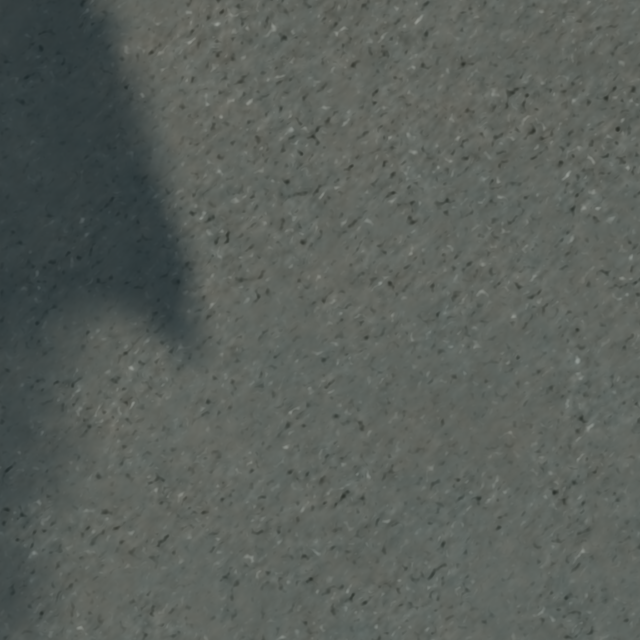
Write a three.js fragment shader that draws this texture.

```glsl
// Weathered grey asphalt with soft diagonal grain and a blurred shadow at the left.
#define LIT_COLOR vec3(0.379, 0.397, 0.374)
#define SHADE_COLOR vec3(0.194, 0.238, 0.246)
#define WARM_TINT vec3(0.022, 0.003, -0.006)
#define GRAIN_SCALE vec2(58.0, 84.0)
#define GRAIN_CONTRAST 0.074
#define SPECK_CONTRAST 0.15
#define EDGE_SOFTNESS 0.042

varying vec2 vUv;

float hash(vec2 cell) {
  vec3 p = fract(vec3(cell.xyx) * 0.1031);
  p += dot(p, p.yzx + 33.33);
  return fract((p.x + p.y) * p.z);
}

float cornerSlope(vec2 cell, vec2 offset) {
  float angle = 6.2832 * hash(cell);
  return dot(vec2(cos(angle), sin(angle)), offset);
}

// Smooth gradient noise, roughly -0.7 to 0.7
float noise(vec2 p) {
  vec2 i = floor(p);
  vec2 f = p - i;
  vec2 w = f * f * f * (f * (f * 6.0 - 15.0) + 10.0);
  vec2 e = vec2(1.0, 0.0);
  float low = mix(cornerSlope(i, f), cornerSlope(i + e, f - e), w.x);
  float high = mix(cornerSlope(i + e.yx, f - e.yx), cornerSlope(i + 1.0, f - 1.0), w.x);
  return mix(low, high, w.y);
}

float fbm(vec2 p) {
  float sum = 0.0;
  float weight = 0.6;
  for (int octave = 0; octave < 4; octave++) {
    sum += weight * noise(p);
    p = mat2(1.6, 1.2, -1.2, 1.6) * p + 17.3;
    weight *= 0.5;
  }
  return sum;
}

// Shadow amount: a blunt wedge above and a fainter band below it
float shadow(vec2 uv) {
  vec2 p = uv + 0.03 * vec2(fbm(uv * 11.0 + 40.0), fbm(uv * 11.0 + 70.0));
  float rise = clamp((p.y - 0.46) / 0.54, 0.0, 1.0);
  float rightEdge = 0.318 - 0.155 * pow(rise, 1.3);
  float lowerEdge = 0.475 + 0.04 * sin(p.x * 13.0);
  float side = smoothstep(-EDGE_SOFTNESS, EDGE_SOFTNESS, rightEdge - p.x);
  float base = smoothstep(-1.4 * EDGE_SOFTNESS, 1.4 * EDGE_SOFTNESS, p.y - lowerEdge);
  float wedge = side * base * (0.94 + 0.2 * fbm(uv * 6.0));

  float bandEdge = 0.025 + 0.2 * p.y + 0.09 * fbm(uv * 9.0 + 9.0);
  float band = 1.0 - smoothstep(-0.1, 0.1, p.x - bandEdge);
  band *= 0.7 * (1.0 - smoothstep(0.5, 0.62, p.y));
  return clamp(wedge + band * (1.0 - wedge), 0.0, 1.0);
}

void main() {
  vec2 uv = vUv;
  float shade = shadow(uv);

  // Grain of several sizes, slightly stretched along the rising diagonal
  vec2 along = vec2(uv.x + uv.y, uv.y - uv.x) * 0.7071;
  vec2 g = along * GRAIN_SCALE + 200.0;
  float coarse = noise(g);
  float fine = noise(g * 1.75 + 31.0);
  float streak = noise(g * vec2(0.4, 0.75) + 83.0);

  // Clusters of rough grain between smooth worn patches
  float patches = fbm(uv * 7.0 + 20.0) + 0.9 * noise(uv * 24.0 + 5.0);
  float upperArea = smoothstep(0.3, 0.8, uv.y) * smoothstep(0.1, 0.35, uv.x);
  float rough = mix(0.4, 1.35, smoothstep(-0.4, 0.55, patches + 0.2 * upperArea));
  float grain = rough * (0.55 * coarse + 0.4 * fine + 0.45 * streak);

  // Rounded pits and pale chips, the strong ones rare
  float bumps = noise(g * 1.1 + 140.0) + 0.45 * noise(uv * 128.0 + 26.0) + 0.3 * streak;
  float pits = smoothstep(0.16, 0.95, -bumps);
  float chips = smoothstep(0.24, 1.0, bumps);
  float specks = rough * (chips - pits);

  // Broad tone and muted colour blotches
  float tone = 0.024 * fbm(uv * 4.0 + 60.0) + 0.024 * noise(uv * 26.0 + 90.0);
  float warmth = 0.9 * fbm(uv * 8.0 + 110.0) + 0.6 * noise(uv * 38.0 + 7.0);
  warmth += 0.45 * (uv.y - 0.5) - 0.25 * (uv.x - 0.5);

  vec3 color = mix(LIT_COLOR, SHADE_COLOR, shade);
  float light = mix(1.0, 0.45, shade);
  color += light * (GRAIN_CONTRAST * grain + SPECK_CONTRAST * specks + tone);
  color += WARM_TINT * warmth * light;
  gl_FragColor = vec4(clamp(color, 0.0, 1.0), 1.0);
}
```
